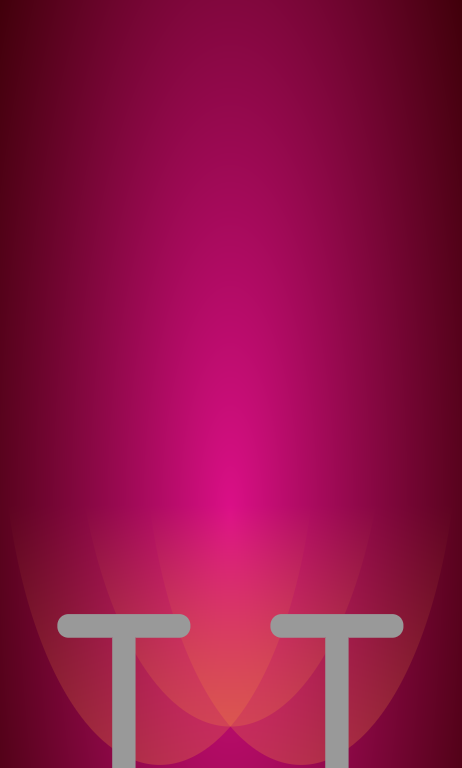
Give the GLSL for this background, as a Shadertoy shader.

```glsl
// A magenta glow darkening to maroon, three translucent orange petals rising
// from the bottom, and two grey T-shaped stands mirrored about the centre.
// An elliptical gradient, ellipse masks and box distances, in canvas heights.

const float AXIS = 0.3;   // x of the mirror line

// Coverage of a shape from its signed distance, one pixel soft
float cover(float dist) {
    return clamp(0.5 - dist * iResolution.y, 0.0, 1.0);
}

float roundedBox(vec2 p, vec2 halfSize, float radius) {
    vec2 d = abs(p) - halfSize + radius;
    return length(max(d, 0.0)) + min(max(d.x, d.y), 0.0) - radius;
}

// Approximate ellipse distance: implicit value over its gradient length
float ellipse(vec2 p, vec2 radii) {
    float k = length(p / radii);
    return k * (k - 1.0) / max(length(p / (radii * radii)), 1e-4);
}

// Magenta core falling to maroon, flattening slightly towards the corners
vec3 glow(vec2 p) {
    float t = length(p / vec2(0.3, 1.0));
    vec3 color = vec3(0.86, 0.06, 0.53) - t * vec3(0.55, 0.05, 0.46);
    return max(color + t * t * vec3(0.04, 0.0, 0.045), 0.0);
}

void mainImage(out vec4 fragColor, in vec2 fragCoord) {
    vec2 uv = fragCoord / iResolution.y;
    vec2 p = vec2(uv.x - AXIS, uv.y);

    // Background light
    vec3 color = glow(p - vec2(0.0, 0.33));

    // Petals, fading out upwards; the middle one sits higher
    float petalAlpha = 0.27 * clamp((0.342 - p.y) / 0.338, 0.0, 1.0);
    for (int i = -1; i <= 1; i++) {
        float side = float(i);
        vec2 center = vec2(0.092 * side, 0.529 - 0.050 * abs(side));
        float petal = cover(ellipse(p - center, vec2(0.206, 0.475)));
        color = mix(color, vec3(0.98, 0.58, 0.23), petal * petalAlpha);
    }

    // Stands: a rounded bar on a post, mirrored
    vec2 q = vec2(abs(p.x) - 0.1387, p.y);
    float bar = roundedBox(q - vec2(0.0, 0.185), vec2(0.0866, 0.0154), 0.0145);
    float post = roundedBox(q - vec2(0.0, 0.03), vec2(0.0152, 0.155), 0.0);
    color = mix(color, vec3(0.6), cover(min(bar, post)));

    fragColor = vec4(color, 1.0);
}
```
